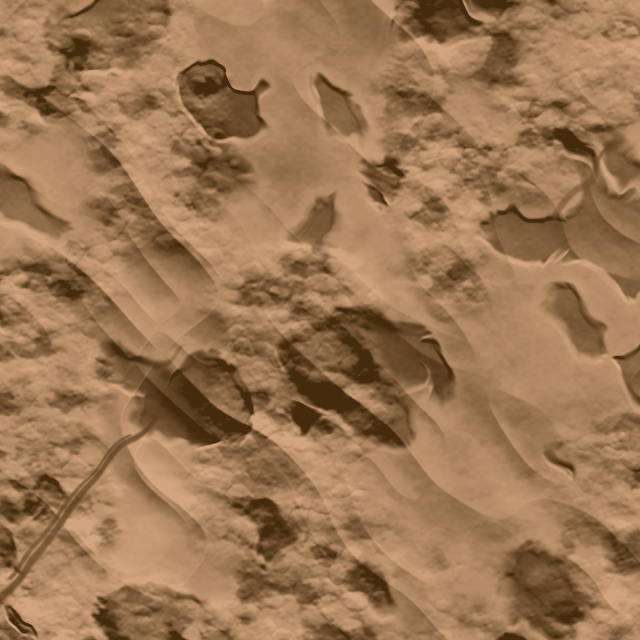
This texture is drawn by a three.js fragment shader. Its source:

```glsl
// Trampled sandy soil: smooth crests, ragged dark hollows, crumbled clods and dry twigs.
#define BASE_TONE 0.80
#define DUNE_HEIGHT 0.024
#define HOLLOW_SCALE 5.4
#define HOLLOW_DEPTH 0.008
#define HOLLOW_SHADE 0.56
#define CRUMB_SCALE 21.0
#define CRUMB_HEIGHT 0.017
#define CLOD_HEIGHT 0.006
#define LIGHT_DIR vec2(0.3, 0.95)
#define SOIL_DARK vec3(0.32, 0.215, 0.095)
#define SOIL_LIGHT vec3(0.77, 0.60, 0.45)
#define SOFTNESS 0.004

varying vec2 vUv;

vec2 hash2(vec2 p) {
  return fract(sin(vec2(dot(p, vec2(127.1, 311.7)), dot(p, vec2(269.5, 183.3)))) * 43758.5);
}

// Two independent smooth noises, each from 0 to 1.
vec2 noise2(vec2 p) {
  vec2 cell = floor(p);
  vec2 f = fract(p);
  f = f * f * f * (f * (f * 6.0 - 15.0) + 10.0);
  vec2 low = mix(hash2(cell), hash2(cell + vec2(1.0, 0.0)), f.x);
  vec2 high = mix(hash2(cell + vec2(0.0, 1.0)), hash2(cell + 1.0), f.x);
  return mix(low, high, f.y);
}

// Layered noise, about 0.5 on average.
float layers(vec2 p) {
  float sum = 0.0, amp = 0.53;
  for (int i = 0; i < 4; i++) {
    sum += amp * noise2(p).x;
    p = mat2(0.8, 0.6, -0.6, 0.8) * p * 1.95 + 7.3;
    amp *= 0.5;
  }
  return sum;
}

// Sharp-crested dunes, stretched along the falling diagonal.
float dunes(vec2 p) {
  p += 0.05 * noise2(p * 7.0 + 3.0);
  vec2 q = vec2((p.x - p.y) * 2.6, (p.x + p.y) * 4.6);
  float crest = 1.0 - abs(2.0 * noise2(q + 11.0).x - 1.0);
  return crest + 0.35 * (1.0 - abs(2.0 * noise2(q * 2.3 + 5.0).y - 1.0));
}

// Signed field of scattered oval hollows with ragged edges: positive inside.
float hollows(vec2 p) {
  p += 0.065 * (noise2(p * 9.0) - 0.5) + 0.035 * (noise2(p * 24.0) - 0.5);
  p = (p + 0.012 * (noise2(p * 60.0) - 0.5)) * HOLLOW_SCALE;
  vec2 home = floor(p);
  float field = -1.0;
  for (int y = -1; y <= 1; y++) {
    for (int x = -1; x <= 1; x++) {
      vec2 cell = home + vec2(float(x), float(y));
      vec2 seed = hash2(cell + 17.0);
      vec2 d = p - cell - hash2(cell);
      float turn = mix(-1.3, 0.1, seed.y);
      d = mat2(cos(turn), -sin(turn), sin(turn), cos(turn)) * d;
      d.y *= mix(1.0, 1.8, seed.x);
      field = max(field, mix(0.14, 0.58, seed.y) - length(d));
    }
  }
  return field;
}

// Rounded clods of mixed size, some missing, from cellular distance.
float clods(vec2 p) {
  vec2 home = floor(p);
  float top = 0.0;
  for (int y = -1; y <= 1; y++) {
    for (int x = -1; x <= 1; x++) {
      vec2 cell = home + vec2(float(x), float(y));
      vec2 d = p - cell - hash2(cell);
      top = max(top, mix(-0.3, 0.75, hash2(cell + 5.0).x) - 1.8 * dot(d, d));
    }
  }
  return top;
}

// Where the ground is crumbled rather than smooth; more so on the left.
float roughness(vec2 p) {
  return mix(0.14, 1.0, smoothstep(0.4, 0.56, layers(p * 4.3 + 2.0) + 0.14 * (0.6 - p.x)));
}

// x: height, y: hollow depth, z: crumb texture, w: bright lip of the hollows
vec4 ground(vec2 p) {
  float field = hollows(p);
  float bank = mix(0.05, 0.3, noise2(p * 6.0 + 31.0).y);
  float hollow = smoothstep(0.0, bank, field) * mix(0.65, 1.1, noise2(p * 5.0 + 13.0).x);
  float lip = exp(-pow((field + 0.04) / 0.05, 2.0));
  float crumb = layers(p * vec2(0.85, 1.15) * CRUMB_SCALE);
  vec2 q = p + 0.014 * noise2(p * 32.0);
  float loose = CRUMB_HEIGHT * crumb + CLOD_HEIGHT * clods(q * vec2(30.0, 38.0));
  float height = DUNE_HEIGHT * dunes(p) - HOLLOW_DEPTH * hollow + roughness(p) * loose;
  return vec4(height, hollow, crumb, lip);
}

// Coverage of a crooked twig from a to b.
float twig(vec2 p, vec2 a, vec2 b, float width) {
  p += 0.022 * (noise2(p * 17.0) - 0.5);
  float along = clamp(dot(p - a, b - a) / dot(b - a, b - a), 0.0, 1.0);
  float taper = width * mix(1.0, 0.5, along);
  return 1.0 - smoothstep(taper * 0.3, taper * 1.4, length(p - mix(a, b, along)));
}

void main() {
  vec2 p = vUv;
  vec4 here = ground(p);
  float rough = roughness(p);
  float right = ground(p + vec2(SOFTNESS, 0.0)).x;
  float above = ground(p + vec2(0.0, SOFTNESS)).x;
  vec2 slope = (vec2(right, above) - here.x) / SOFTNESS;

  // Light falls from above; hollows and small pocks lie in shade.
  float tone = BASE_TONE - 0.7 * dot(slope, LIGHT_DIR);
  tone -= HOLLOW_SHADE * here.y;
  tone += 0.09 * here.w + 0.75 * (layers(p * 5.0 + 21.0) - 0.5);
  tone += rough * (0.6 * (here.z - 0.5) - 0.32 * (1.0 - smoothstep(0.3, 0.43, here.z)));
  tone += 0.07 * (noise2(p * 150.0).x - 0.5);
  tone -= 0.45 * max(tone - 0.85, 0.0);

  // Dry twigs.
  float wood = twig(p, vec2(-0.02, 0.04), vec2(0.24, 0.36), 0.008);
  wood = max(wood, 0.8 * twig(p, vec2(0.01, 0.10), vec2(0.20, 0.32), 0.005));
  wood = max(wood, 0.7 * twig(p, vec2(0.87, 0.67), vec2(0.97, 0.78), 0.006));
  tone = mix(tone, 0.3 * here.z, 0.8 * wood);

  gl_FragColor = vec4(mix(SOIL_DARK, SOIL_LIGHT, clamp(tone, -0.12, 1.12)), 1.0);
}
```
